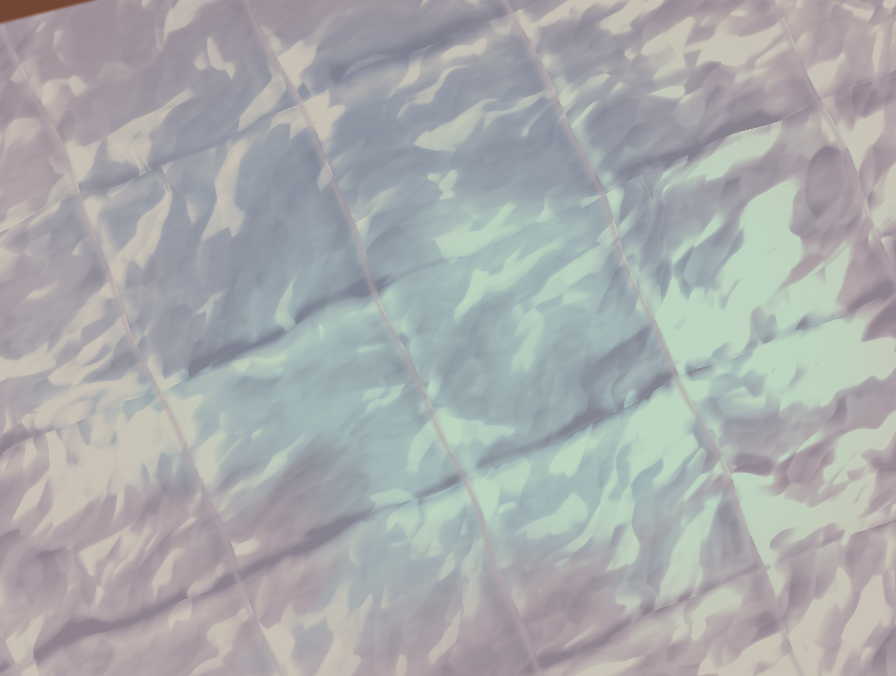
Reproduce this texture procedurally as a WebGL 1 fragment shader.

```glsl
precision highp float;
// Crumpled iridescent foil sheet with a slanted grid of fold creases.
uniform vec2 u_resolution;

const vec3 PINK = vec3(0.69, 0.635, 0.655);
const vec3 SLATE = vec3(0.585, 0.615, 0.66);
const vec3 TEAL = vec3(0.635, 0.715, 0.72);
const vec3 MAUVE = vec3(0.56, 0.50, 0.55);
const vec3 DUSK = vec3(0.48, 0.50, 0.56);
const vec3 CREAM = vec3(0.80, 0.77, 0.72);
const vec3 MINT = vec3(0.75, 0.85, 0.76);
const vec3 TABLE = vec3(0.45, 0.28, 0.20);

const vec2 FOLD_AXIS = vec2(0.917, 0.400);    // direction of the cross folds
const vec2 FOLD_SPACING = vec2(0.355, 0.303);
const vec2 FOLD_ORIGIN = vec2(0.390, 0.298);
const float FACET_SHARPNESS = 11.0;
const float WARP = 0.006;

vec2 hash2(vec2 c) {
  vec3 q = fract(vec3(c.xyx) * vec3(0.1031, 0.1030, 0.0973));
  q += dot(q, q.yzx + 33.33);
  return fract((q.xx + q.yz) * q.zy);
}

// Cellular noise of blended, randomly tilted facets, about -0.6 to 0.6.
float facets(vec2 p) {
  vec2 cell = floor(p);
  float sum = 0.0;
  float total = 0.0001;
  for (int j = -1; j <= 1; j++) {
    for (int i = -1; i <= 1; i++) {
      vec2 c = cell + vec2(float(i), float(j));
      vec2 r = p - c - hash2(c + 71.0);
      vec2 tilt = hash2(c + 19.0) - 0.5;
      float w = exp(-FACET_SHARPNESS * dot(r, r));
      sum += w * (tilt.x + 1.6 * dot(tilt.yx, r));
      total += w;
    }
  }
  return sum / total;
}

vec2 rotate(vec2 p, float a) {
  float c = cos(a);
  float s = sin(a);
  return vec2(c * p.x + s * p.y, c * p.y - s * p.x);
}

float bump(float x, float width) {
  return exp(-x * x / (width * width));
}

float spot(vec2 p, vec2 center, vec2 radius) {
  vec2 d = (p - center) / radius;
  return exp(-dot(d, d));
}

void main() {
  vec2 p = gl_FragCoord.xy / u_resolution.y;
  vec2 q = p + WARP * (sin(p.yx * 13.0 + vec2(1.0, 4.0)) + 0.5 * sin(p.yx * 37.0 + p * 11.0));

  // Fold grid: signed distance to the nearest crease in each direction
  vec2 uv = vec2(dot(q, FOLD_AXIS), dot(q, vec2(-FOLD_AXIS.y, FOLD_AXIS.x)));
  vec2 grid = (uv - FOLD_ORIGIN) / FOLD_SPACING;
  vec2 crease = (fract(grid + 0.5) - 0.5) * FOLD_SPACING;
  vec2 panel = hash2(floor(grid) + 40.0);

  // Wrinkles: each panel has its own streak direction
  float angle = mix(0.30, 1.05, panel.x);
  vec2 bent = q + 0.03 * vec2(facets(q * 7.0), facets(q * 7.0 + 30.0));
  float broad = facets(rotate(bent, 0.5) * vec2(3.5, 6.5) + 10.0);
  float streak = facets(rotate(bent, angle) * vec2(8.0, 24.0) + 50.0);
  float fine = facets(rotate(bent, angle + 0.35) * vec2(24.0, 52.0) + 90.0);
  float weave = facets(rotate(q, 0.4) * vec2(35.0, 90.0) + 130.0);

  // Sheen: slate and teal in the middle, pink toward the rim
  float cool = spot(p, vec2(0.62, 0.62), vec2(0.50, 0.46));
  float teal = spot(p, vec2(0.70, 0.42), vec2(0.42, 0.30));
  float green = spot(p, vec2(0.92, 0.48), vec2(0.45, 0.42));
  float rough = 0.35 + 0.65 * smoothstep(0.75, 1.1, p.x)
              + 0.5 * spot(p, vec2(0.05, 0.25), vec2(0.25, 0.45));
  vec3 color = mix(PINK, SLATE, smoothstep(0.15, 0.75, cool + 0.3 * broad));
  color = mix(color, TEAL, smoothstep(0.1, 0.8, teal + 0.35 * broad));
  float topShade = smoothstep(0.65, 1.05, p.y - 0.12 * p.x + 0.2 * broad);
  color = mix(color, MAUVE, 0.55 * topShade * (1.0 - 0.6 * cool));

  // Light from wrinkles
  float tone = 0.42 * broad + rough * (0.85 * streak + 0.6 * fine) + 0.12 * weave;
  tone += 0.22 * (rough - 0.5) + 0.12 * (panel.y - 0.5);
  float glint = smoothstep(0.18, 0.42, streak + 0.5 * fine + 0.6 * broad + 0.25 * (rough - 0.8));
  tone += 0.45 * glint;

  // Steep folds: broken bright strip beside a soft shadow
  float wear = clamp(0.6 + 0.9 * broad + 0.9 * fine, 0.0, 1.0);
  tone += bump(crease.x - 0.009, 0.015) * wear * 0.8;
  tone -= bump(crease.x + 0.022, 0.013) * 0.22;

  // Cross folds: dark lens-shaped crease above a pale wedge
  float reach = smoothstep(-0.15, 0.3, facets(uv * vec2(5.0, 3.0) + 7.0));
  float wander = crease.y + 0.012 * streak;
  tone -= bump(wander - 0.004, 0.005 + 0.008 * reach) * (0.25 + 0.75 * reach);
  tone += bump(wander + 0.024, 0.018) * (0.15 + 0.3 * reach);

  vec3 shadow = mix(MAUVE, DUSK, clamp(1.3 * cool, 0.0, 1.0));
  vec3 light = mix(CREAM, MINT, smoothstep(0.15, 0.75, max(green, teal)));
  color = mix(color, shadow, clamp(-tone, 0.0, 0.9));
  color = mix(color, light, clamp(tone, 0.0, 0.92));

  // Thin rosy line along each steep crease
  color = mix(color, PINK, 0.6 * bump(crease.x + 0.005, 0.005));

  // Table showing past the upper left corner
  float corner = smoothstep(-0.004, 0.004, p.y - 0.965 - 0.25 * p.x);
  color = mix(color, TABLE, corner);

  gl_FragColor = vec4(color, 1.0);
}
```
